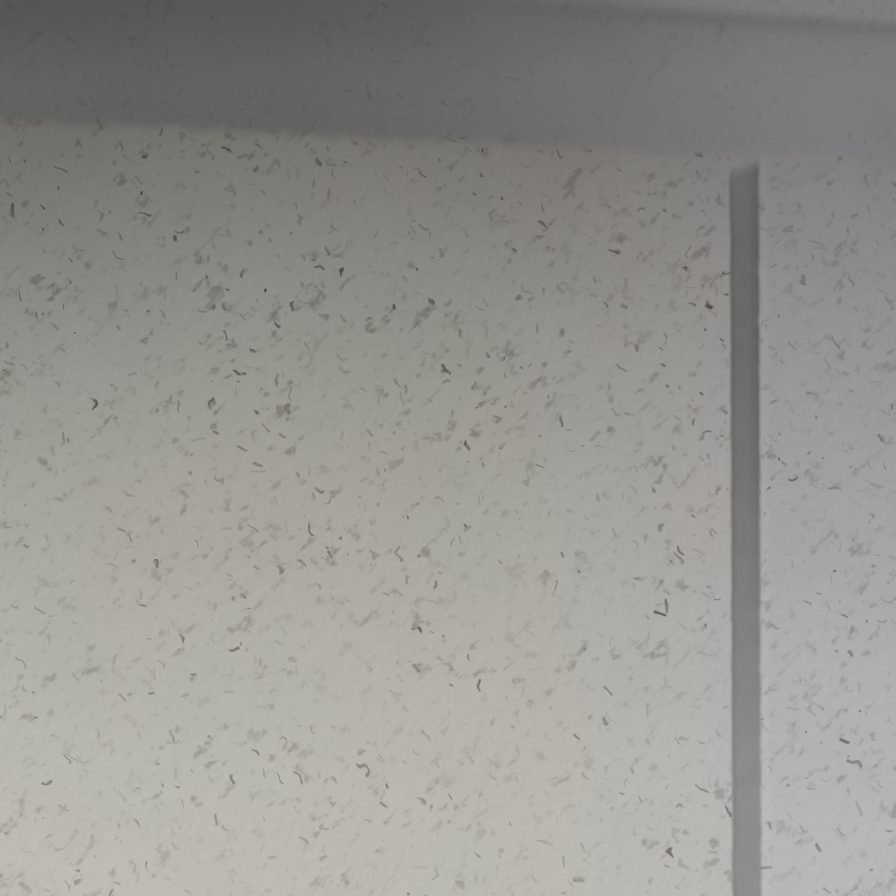
A WebGL 2 fragment shader for this texture:

```glsl
#version 300 es
precision highp float;
// A speckled pale wall panel under a soft shadow band, split by one upright groove.
// Smooth light gradients form the base; jittered grids of soft warped dashes add flecks,
// and value noise clusters them and adds smudges, mottling and a faint relief.
uniform vec2 u_resolution;
out vec4 fragColor;

float hash(vec2 p) {
  vec3 q = fract(vec3(p.xyx) * 0.1031);
  q += dot(q, q.yzx + 33.33);
  return fract((q.x + q.y) * q.z);
}

float noise(vec2 p) {
  vec2 i = floor(p), f = fract(p);
  f = f * f * (3.0 - 2.0 * f);
  float low = mix(hash(i), hash(i + vec2(1, 0)), f.x);
  float high = mix(hash(i + vec2(0, 1)), hash(i + vec2(1, 1)), f.x);
  return mix(low, high, f.y);
}

float fbm(vec2 p) {
  float sum = 0.0, amp = 0.5;
  for (int i = 0; i < 4; i++) {
    sum += amp * noise(p);
    p = mat2(0.8, 0.6, -0.6, 0.8) * p * 2.03 + 17.0;
    amp *= 0.5;
  }
  return sum;
}

float segmentDistance(vec2 p, vec2 halfAxis) {
  float t = clamp(dot(p, halfAxis) / dot(halfAxis, halfAxis), -1.0, 1.0);
  return length(p - halfAxis * t);
}

// Strongest soft dash near p; one possible dash per cell, with varied size and strength.
float flecks(vec2 p, float cells, float density, float size, float seed, float blur) {
  vec2 home = floor(p * cells);
  float ink = 0.0;
  for (int y = -1; y <= 1; y++) {
    for (int x = -1; x <= 1; x++) {
      vec2 cell = home + vec2(x, y);
      vec2 key = cell + seed;
      vec2 center = (cell + vec2(hash(key + 3.1), hash(key + 71.7))) / cells;
      float angle = -0.9 + 1.7 * (hash(key + 29.3) - 0.5);
      float halfLength = size * mix(0.15, 1.2, pow(hash(key + 47.9), 2.0));
      float width = size * mix(0.12, 0.28, hash(key + 91.3));
      float d = segmentDistance(p - center, halfLength * vec2(cos(angle), sin(angle)));
      float strength = mix(0.2, 1.0, pow(hash(key + 13.7), 2.0));
      float present = step(hash(key + 57.1), density);
      ink = max(ink, present * strength * (1.0 - smoothstep(0.0, width + blur, d)));
    }
  }
  return ink;
}

vec3 panelColor(vec2 p) {
  float light = 0.728 - 0.06 * p.y - 0.31 * p.y * p.y;
  light += 0.018 * (0.5 - p.x) * (1.0 - p.y);
  light -= 0.02 * smoothstep(0.3, 0.0, p.x) * smoothstep(0.4, 0.85, p.y);
  light += 0.03 * smoothstep(0.5, 0.95, p.x) * smoothstep(0.4, 0.85, p.y);
  vec3 warm = vec3(1.008, 1.0, 0.955);
  vec3 cool = vec3(1.0, 0.994, 0.995);
  return light * mix(warm, cool, smoothstep(0.5, 1.0, p.x));
}

vec3 bandColor(vec2 p) {
  float light = mix(0.385, 0.485, smoothstep(0.25, 1.0, p.x));
  light -= 0.045 * smoothstep(0.9, 1.0, p.y) * (1.0 - 0.5 * p.x);
  vec3 color = light * mix(vec3(1.0, 1.0, 0.97), vec3(1.0, 0.995, 1.015), p.x);
  // Pale strip along the upper right, with a dim line beneath it
  float lip = p.y - (1.003 - 0.06 * (p.x - 0.45));
  float reach = smoothstep(0.4, 0.85, p.x);
  color -= 0.028 * reach * exp(-pow((lip + 0.003) / 0.010, 2.0));
  return color + 0.035 * reach * smoothstep(-0.004, 0.014, lip);
}

vec3 grooveColor(float across, float y) {
  float light = mix(0.56, 0.41, smoothstep(0.0, 0.75, y));
  light -= 0.035 * smoothstep(0.1, 0.9, across) * smoothstep(0.1, 0.6, y);
  light -= 0.03 * smoothstep(0.5, 0.9, -across);
  return light * vec3(1.0, 0.995, 0.99);
}

void main() {
  vec2 p = gl_FragCoord.xy / u_resolution;
  float pixel = 1.0 / min(u_resolution.x, u_resolution.y);
  float ragged = fbm(p * 70.0) - 0.47;

  // Panel and shadow band
  float bandEdge = 0.866 - 0.048 * p.x + 0.006 * smoothstep(0.82, 0.86, p.x);
  float band = smoothstep(-0.009, 0.009, p.y - bandEdge + 0.012 * ragged);
  vec3 color = mix(panelColor(p), bandColor(p), band);

  // Broad mottling with a faint warm and cool drift
  float drift = fbm(p * 5.0 + 8.0) - 0.47;
  color += 0.016 * (fbm(p * 13.0) - 0.47) + 0.02 * drift * vec3(0.8, -0.2, -0.4);

  // Flecks gather in loose clusters: dark dashes, small dots, then noise smudges
  vec2 warp = vec2(noise(p * 120.0), noise(p * 120.0 + 40.0)) - 0.5;
  vec2 q = p + 0.009 * warp;
  float soft = max(0.0019, pixel);
  float cluster = mix(0.45, 1.15, smoothstep(0.3, 0.65, fbm(p * 19.0 + 60.0)));
  float ink = 0.27 * flecks(q, 27.0, 0.55, 0.0058, 5.0, soft);
  ink = max(ink, 0.20 * flecks(q, 47.0, 0.6, 0.0042, 130.0, soft));
  vec2 slanted = mat2(0.7, 0.7, -0.7, 0.7) * p;
  float smudge = smoothstep(0.56, 0.82, fbm(slanted * vec2(115.0, 75.0)));
  ink = max(ink * cluster, 0.10 * smudge * cluster);
  float visible = mix(mix(1.0, 0.75, smoothstep(0.6, 0.84, p.y)), 0.2, band);
  color -= visible * ink * vec3(0.97, 1.0, 1.0);

  // Faint relief lit from the upper left
  vec2 lift = vec2(-0.0018, 0.0018);
  float relief = fbm(p * 95.0 + 9.0) - fbm((p + lift) * 95.0 + 9.0);
  color += 0.045 * visible * relief;

  // Upright groove with soft shaded sides and a slanted top
  float across = (p.x - 0.8335 + 0.0035 * p.y + 0.002 * ragged) / 0.0165;
  float side = 1.0 - smoothstep(0.80, 1.14, abs(across));
  float top = 1.0 - smoothstep(-0.014, 0.010, p.y - 0.814 - 0.007 * across);
  color = mix(color, grooveColor(across, p.y) + 0.03 * ragged, side * top);
  color += 0.014 * exp(-pow((across - 1.35) / 0.25, 2.0)) * top;

  fragColor = vec4(clamp(color, 0.0, 1.0), 1.0);
}
```
